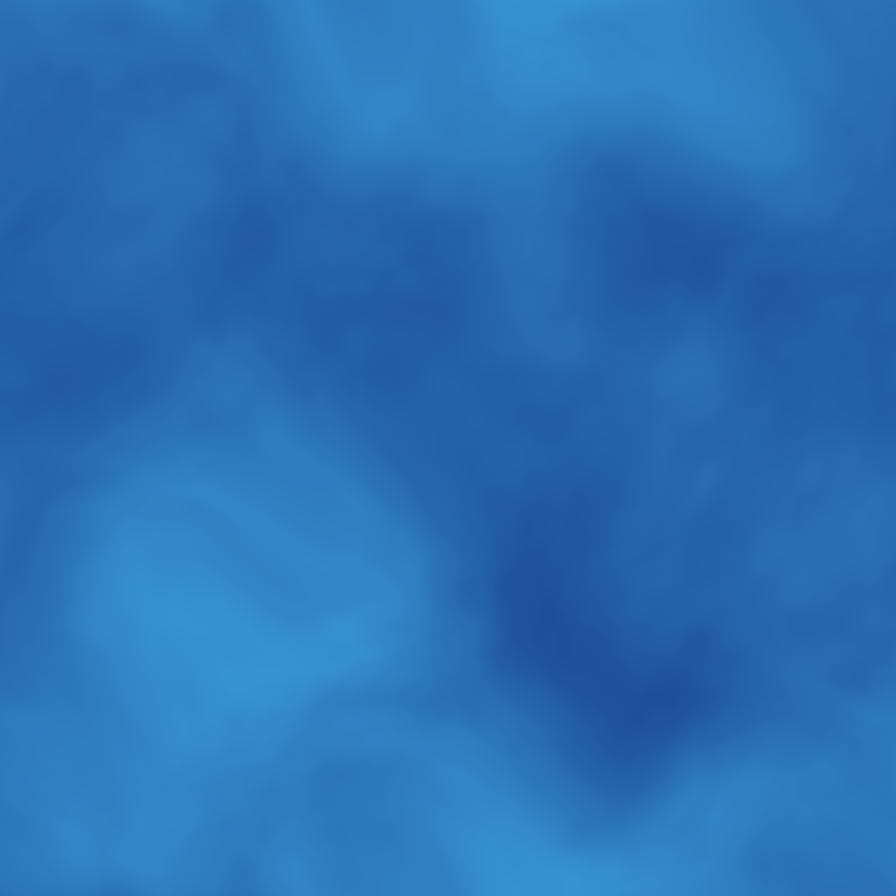
Write a WebGL 1 fragment shader that draws this texture.

```glsl
precision highp float;
// Soft, cloudy blue haze made of warped, wrapping value noise; tiles seamlessly.

uniform vec2 u_resolution;

const vec3 DEEP_BLUE = vec3(0.103, 0.28, 0.57);
const vec3 LIGHT_BLUE = vec3(0.244, 0.65, 0.887);
const float BASE_CELLS = 3.0;    // lattice cells across the tile, first octave
const int BASE_POINTS = 9;       // BASE_CELLS squared
const int OCTAVES = 5;
const float GAIN = 0.46;         // amplitude ratio between octaves
const float MEAN_TONE = 0.43;    // average position on the colour ramp
const float CONTRAST = 0.18;
const float WARP_CELLS = 4.0;
const float WARP_AMOUNT = 0.13;  // bending of the clouds, in tile widths
const float SEED = 7.0;
const vec2 OCTAVE_SHIFT = vec2(0.37, 0.61);
const float UNIFORM_DEVIATION = 0.2887;

float hash(vec2 cell, float seed) {
  vec3 p = fract(vec3(cell, seed + SEED).xyx * vec3(0.1031, 0.1030, 0.0973)
                 + 0.137 * (seed + SEED));
  p += dot(p, p.yzx + 33.33);
  return fract((p.x + p.y) * p.z);
}

// Value noise whose lattice repeats after the given number of cells.
float wrappedNoise(vec2 p, float cells, float seed) {
  vec2 corner = floor(p);
  vec2 f = p - corner;
  vec2 blend = f * f * f * (f * (f * 6.0 - 15.0) + 10.0);
  vec2 low = mod(corner, cells);
  vec2 high = mod(corner + 1.0, cells);
  float bottom = mix(hash(low, seed), hash(vec2(high.x, low.y), seed), blend.x);
  float top = mix(hash(vec2(low.x, high.y), seed), hash(high, seed), blend.x);
  return mix(bottom, top, blend.y);
}

// Mean and deviation of the few coarse lattice values, to keep the tone steady.
vec2 baseStatistics() {
  float sum = 0.0;
  float squares = 0.0;
  for (int i = 0; i < BASE_POINTS; i++) {
    float n = float(i);
    float row = floor((n + 0.5) / BASE_CELLS);
    float value = hash(vec2(n - row * BASE_CELLS, row), 0.0);
    sum += value;
    squares += value * value;
  }
  float mean = sum / float(BASE_POINTS);
  float variance = squares / float(BASE_POINTS) - mean * mean;
  return vec2(mean, sqrt(max(variance, 0.01)));
}

// Periodic displacement that bends the lattice into drifting shapes.
vec2 warp(vec2 uv) {
  vec2 p = uv * WARP_CELLS + OCTAVE_SHIFT;
  vec2 offset = vec2(wrappedNoise(p, WARP_CELLS, 11.0),
                     wrappedNoise(p, WARP_CELLS, 12.0)) - 0.5;
  return uv + WARP_AMOUNT * offset;
}

// Sum of octaves, each centred on zero before weighting.
float haze(vec2 uv) {
  vec2 base = baseStatistics();
  float total = (wrappedNoise(uv * BASE_CELLS, BASE_CELLS, 0.0) - base.x) / base.y;
  float cells = BASE_CELLS;
  float amplitude = 1.0;
  for (int i = 1; i < OCTAVES; i++) {
    float octave = float(i);
    cells *= 2.0;
    amplitude *= GAIN;
    float value = wrappedNoise(uv * cells + OCTAVE_SHIFT * octave, cells, octave);
    total += amplitude * (value - 0.5) / UNIFORM_DEVIATION;
  }
  return total;
}

void main() {
  vec2 uv = gl_FragCoord.xy / u_resolution;
  float tone = clamp(MEAN_TONE + CONTRAST * haze(warp(uv)), 0.0, 1.0);
  gl_FragColor = vec4(mix(DEEP_BLUE, LIGHT_BLUE, tone), 1.0);
}
```
